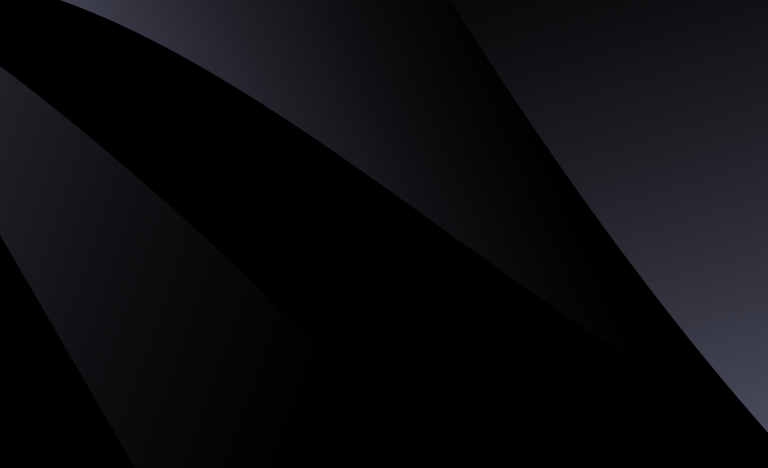
Reproduce this background procedurally as a Shadertoy shader.

```glsl
const vec3 STEEL_TINT = vec3(1.0, 1.01, 1.24);

// Height of a cubic edge that passes through start
float edgeHeight(float x, vec2 start, vec3 slopes) {
    float t = x - start.x;
    return start.y + t * (slopes.x + t * (slopes.y + t * slopes.z));
}

// Smooth coverage of the region where height is positive
float coverage(float height) {
    float width = max(fwidth(height), 1e-5);
    return smoothstep(-0.6 * width, 0.6 * width, height);
}

// Brightness that grows gently, then faster, away from the dark end
vec3 sheen(float reach, float base, float linear, float curved) {
    float d = max(reach, 0.0);
    return STEEL_TINT * (base + d * (linear + curved * d));
}

void mainImage(out vec4 fragColor, in vec2 fragCoord) {
    vec2 uv = fragCoord / iResolution.xy;
    float drop = 1.0 - uv.y;

    // Sheet edges
    float rightEdge = edgeHeight(uv.x, vec2(0.586, 1.0), vec3(-2.606, 0.9, 0.0));
    float middleEdge = edgeHeight(uv.x, vec2(0.078, 1.0), vec3(-0.585, -1.19, 0.795));
    float leftTop = edgeHeight(uv.x, vec2(0.0, 0.859), vec3(-1.24, -0.5, 0.0));
    float leftBottom = edgeHeight(uv.x, vec2(0.0, 0.498), vec3(-2.83, 0.0, 0.0));

    // Light across each sheet
    vec3 rightSheen = sheen(drop + 0.49 * (uv.x - 0.586), 0.03, 0.17, 0.055);
    vec3 middleSheen = sheen(0.63 - uv.x + 0.274 * drop, 0.0, 0.24, 0.42);
    vec3 leftSheen = sheen(0.61 - uv.x - 0.213 * drop, 0.0, 0.11, 0.19);

    // Layers from back to front
    vec3 color = vec3(0.0);
    float leftMask = coverage(leftTop - uv.y) * coverage(uv.y - leftBottom);
    color = mix(color, leftSheen, leftMask);
    color = mix(color, middleSheen, coverage(uv.y - middleEdge));
    color = mix(color, rightSheen, coverage(uv.y - rightEdge));

    fragColor = vec4(color, 1.0);
}
```
